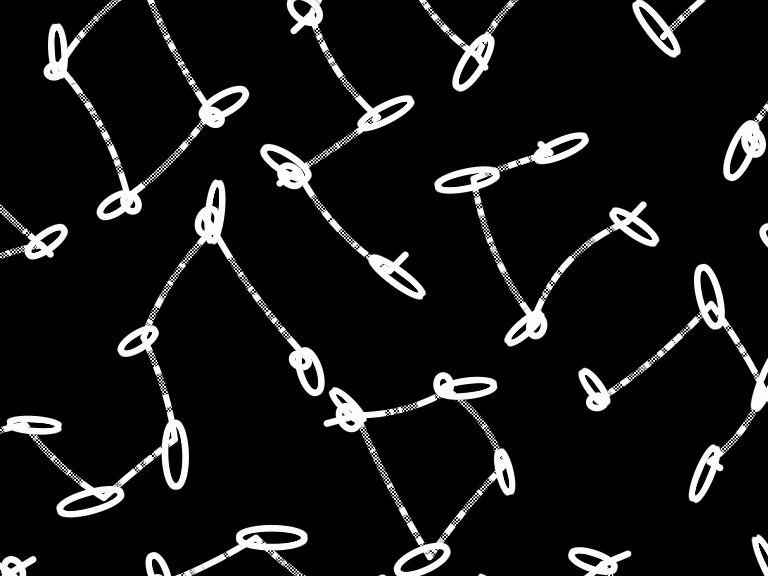
Give the GLSL for this pattern, as a Shadertoy shader.

```glsl
const vec3 INK = vec3(0.99);
const vec3 GROUND = vec3(0.0);
const float SPACING = 0.208;        // distance between turning points
const float TILT = 0.68;            // rotation of the lattice, radians
const float JITTER = 0.21;          // node displacement, in lattice cells
const float BOW = 0.13;             // largest sag of a leg, relative to its length
const float PEN = 0.0058;           // stroke radius of loops
const float LEG_PEN = 0.0054;       // stroke radius of legs
const float BEAD = 0.0075;          // length of solid patches along a leg
const float CHECK = 0.0030;         // size of one dither square
const float DROP = 0.09;            // share of missing legs
const vec2 LOOP_MIN = vec2(0.026, 0.009);
const vec2 LOOP_MAX = vec2(0.058, 0.018);
const float PI = 3.14159;

float hash(vec2 p) {
    return fract(sin(dot(p, vec2(127.1, 311.7))) * 43758.5453);
}

mat2 rotation(float a) {
    float c = cos(a), s = sin(a);
    return mat2(c, s, -s, c);
}

float pixelSize() { return 1.0 / iResolution.y; }

float cover(float d, float radius) {
    return clamp((radius - d) / pixelSize() + 0.5, 0.0, 1.0);
}

// Jittered lattice position
vec2 nodeAt(vec2 id) {
    vec2 h = vec2(hash(id + 3.3), hash(id + 41.7));
    return SPACING * (id + JITTER * (2.0 * h - 1.0));
}

// Each node links to one neighbour per axis, so every path turns at every node
vec2 linkSigns(vec2 id) {
    vec2 phase = vec2(step(0.5, hash(vec2(id.y, 17.0))), step(0.5, hash(vec2(id.x, 53.0))));
    return 1.0 - 2.0 * mod(id + phase, 2.0);
}

float checker(vec2 uv) {
    vec2 wave = sin(PI * uv / CHECK);
    return 0.5 + 0.5 * clamp(wave.x * wave.y * 1.6 * CHECK / pixelSize(), -1.0, 1.0);
}

float segment(vec2 p, vec2 a, vec2 b) {
    vec2 ab = b - a;
    return length(p - a - ab * clamp(dot(p - a, ab) / dot(ab, ab), 0.0, 1.0));
}

// Distance to an ellipse outline
float ring(vec2 p, vec2 r) {
    float f = length(p / r);
    return abs(f * (f - 1.0) / max(length(p / (r * r)), 1e-4));
}

// Bowed stroke: dithered in the middle, patchy, solid at both ends
float leg(vec2 p, vec2 a, vec2 b, float seed, float dither) {
    float len = distance(a, b);
    vec2 along = (b - a) / len;
    vec2 q = vec2(dot(p - a, along), dot(p - a, vec2(-along.y, along.x)));
    float x = clamp(q.x / len, 0.0, 1.0);
    float sag = BOW * (2.0 * seed - 1.0);
    float slope = 4.0 * sag * (1.0 - 2.0 * x);
    float off = (q.y - 4.0 * sag * len * x * (1.0 - x)) * inversesqrt(1.0 + slope * slope);
    float d = length(vec2(q.x - x * len, off));

    float t = x * len / BEAD, i = floor(t);
    float patches = mix(hash(vec2(i, seed * 91.0)), hash(vec2(i + 1.0, seed * 91.0)),
                        smoothstep(0.0, 1.0, t - i));
    float fill = mix(0.1 + 0.55 * fract(seed * 7.3), 1.1, pow(abs(2.0 * x - 1.0), 4.0));
    float solid = smoothstep(-0.08, 0.08, fill - patches);
    return cover(d, LEG_PEN) * max(dither, solid);
}

// Overshoot loops and spikes at a turning point
float flourish(vec2 p, vec2 id, vec2 node, vec2 sideA, vec2 sideB) {
    float pick = hash(id + 7.1), turn = hash(id + 11.9), extra = hash(id + 23.5);
    vec2 away = normalize(node - (pick < 0.5 ? sideA : sideB));
    vec2 other = normalize(node - (pick < 0.5 ? sideB : sideA));

    vec2 size = mix(LOOP_MIN, LOOP_MAX, vec2(hash(id + 61.3), hash(id + 71.9)));
    vec2 axis = rotation(turn - 0.5) * away;
    vec2 q = p - node - axis * size.x * mix(0.2, 0.85, extra);
    float d = ring(vec2(dot(q, axis), dot(q, vec2(-axis.y, axis.x))), size);

    if (extra > 0.45) {   // small round curl
        vec2 curl = mix(vec2(0.013, 0.010), vec2(0.023, 0.016), turn);
        d = min(d, ring(rotation(6.0 * turn) * (p - node - other * curl.y), curl));
    }
    if (turn > 0.5)       // spike past the corner
        d = min(d, segment(p, node, node + other * mix(0.02, 0.055, pick)));
    return cover(d, PEN);
}

void mainImage(out vec4 fragColor, in vec2 fragCoord) {
    vec2 uv = fragCoord / iResolution.y;
    vec2 p = rotation(-TILT) * uv;
    vec2 cell = floor(p / SPACING);
    float dither = checker(uv);
    float ink = 0.0;

    for (int j = -1; j <= 2; j++)
    for (int i = -1; i <= 2; i++) {
        vec2 id = cell + vec2(i, j);
        vec2 links = linkSigns(id);
        vec2 node = nodeAt(id);
        vec2 sideA = nodeAt(id + vec2(links.x, 0.0));
        vec2 sideB = nodeAt(id + vec2(0.0, links.y));
        float seedA = hash(id + 83.1), seedB = hash(id + 97.7);
        if (links.x > 0.0 && seedA > DROP) ink = max(ink, leg(p, node, sideA, seedA, dither));
        if (links.y > 0.0 && seedB > DROP) ink = max(ink, leg(p, node, sideB, seedB, dither));
        ink = max(ink, flourish(p, id, node, sideA, sideB));
    }
    fragColor = vec4(mix(GROUND, INK, ink), 1.0);
}
```
